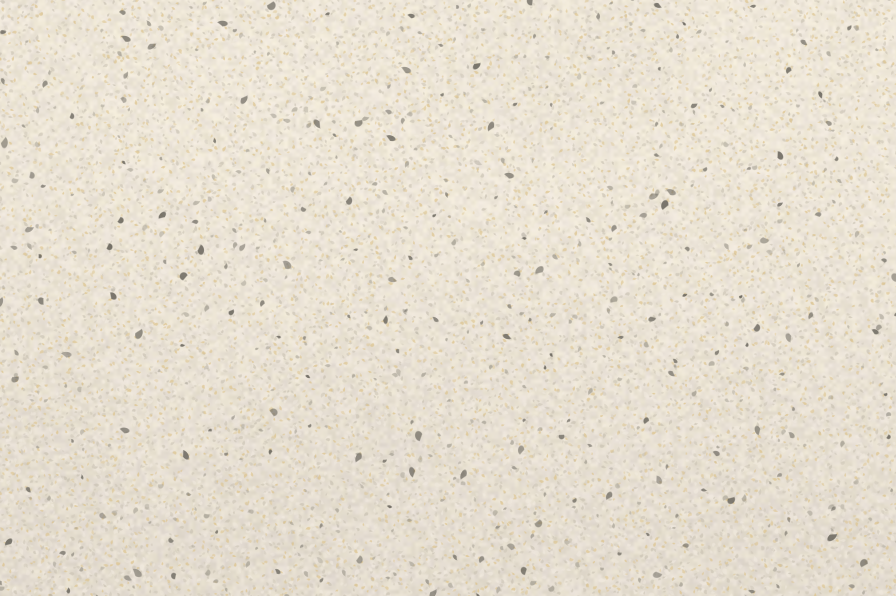
Write a WebGL 1 fragment shader that draws this texture.

```glsl
precision highp float;

// Cream speckled stone: a softly shaded, finely mottled ground covered by
// layers of jittered grains (pale, beige, ochre) and sparse chipped grey flakes.
// Every layer is a hashed cell grid measured in canvas heights.

uniform vec2 u_resolution;

#define EDGE_SOFTNESS 0.0028
#define MOTTLE_SCALE 150.0
#define MOTTLE_AMOUNT 0.062
#define CLOUD_AMOUNT 0.012
#define PALE_DENSITY 0.40
#define BEIGE_DENSITY 0.46
#define OCHRE_DENSITY 0.36
#define GREY_DENSITY 0.30
#define DARK_DENSITY 0.46

const vec3 GROUND_TOP = vec3(0.932, 0.903, 0.846);
const vec3 GROUND_BOTTOM = vec3(0.896, 0.866, 0.815);
const vec3 PALE = vec3(0.950, 0.922, 0.880);
const vec3 BEIGE = vec3(0.785, 0.755, 0.695);
const vec3 OCHRE = vec3(0.865, 0.765, 0.550);
const vec3 GREY = vec3(0.640, 0.620, 0.570);
const vec3 DARK = vec3(0.430, 0.415, 0.380);

float hash(vec2 p) {
  return fract(sin(dot(p, vec2(127.1, 311.7))) * 43758.5453);
}

float valueNoise(vec2 p) {
  vec2 i = floor(p);
  vec2 f = fract(p);
  f = f * f * (3.0 - 2.0 * f);
  float low = mix(hash(i), hash(i + vec2(1.0, 0.0)), f.x);
  float high = mix(hash(i + vec2(0.0, 1.0)), hash(i + 1.0), f.x);
  return mix(low, high, f.y);
}

// Signed distance to an ellipse with one side chipped off.
float chip(vec2 q, float radius, float stretch, float angle) {
  float c = cos(angle);
  float s = sin(angle);
  q = vec2(c * q.x + s * q.y, c * q.y - s * q.x);
  float body = length(q * vec2(1.0 / stretch, stretch)) - radius;
  float cut = dot(q, vec2(0.6, 0.8)) - 0.55 * radius;
  return max(body, cut);
}

// Opacity of a scattered layer: cells per height, share filled, radius range.
float grains(vec2 p, float cells, float density, vec2 radii, float seed) {
  float soft = max(EDGE_SOFTNESS, 1.0 / u_resolution.y);
  vec2 home = floor(p * cells);
  float cover = 0.0;
  for (int y = -1; y <= 1; y++) {
    for (int x = -1; x <= 1; x++) {
      vec2 cell = home + vec2(float(x), float(y));
      vec2 key = cell + seed;
      vec2 jitter = vec2(hash(key + 11.3), hash(key + 27.9));
      float size = hash(key + 43.1);
      float radius = mix(radii.x, radii.y, size * size);
      float stretch = mix(1.0, 1.4, hash(key + 59.7));
      float angle = 6.2832 * hash(key + 71.2);
      float d = chip(p - (cell + jitter) / cells, radius, stretch, angle);
      float strength = mix(0.5, 1.0, hash(key + 83.6));
      float present = step(hash(key), density);
      float shape = 1.0 - smoothstep(-0.5 * soft, 0.5 * soft, d);
      cover = max(cover, present * strength * shape);
    }
  }
  return cover;
}

void main() {
  vec2 p = gl_FragCoord.xy / u_resolution.y;

  // Ground: light from above, faint clouds and fine mottling
  vec3 color = mix(GROUND_BOTTOM, GROUND_TOP, smoothstep(0.0, 0.85, p.y));
  color += CLOUD_AMOUNT * (valueNoise(p * 5.0 + 3.7) - 0.5);
  color += MOTTLE_AMOUNT * (valueNoise(p * MOTTLE_SCALE) - 0.5);
  float warmth = valueNoise(p * 110.0 + 19.4) - 0.5;
  color += warmth * vec3(0.004, 0.008, -0.028);

  // Fine grains
  float pale = grains(p, 85.0, PALE_DENSITY, vec2(0.0025, 0.0050), 5.3);
  float beige = grains(p, 92.0, BEIGE_DENSITY, vec2(0.0018, 0.0037), 117.8);
  float ochre = grains(p, 90.0, OCHRE_DENSITY, vec2(0.0018, 0.0034), 231.4);
  color = mix(color, PALE, 0.6 * pale);
  color = mix(color, BEIGE, 0.7 * beige);
  color = mix(color, OCHRE, 0.75 * ochre);

  // Grey specks and dark flakes
  float grey = grains(p, 30.0, GREY_DENSITY, vec2(0.0024, 0.0052), 347.2);
  float dark = grains(p, 18.0, DARK_DENSITY, vec2(0.0028, 0.0074), 463.9);
  color = mix(color, GREY, 0.8 * grey);
  color = mix(color, DARK, 0.95 * dark);

  gl_FragColor = vec4(color, 1.0);
}
```
